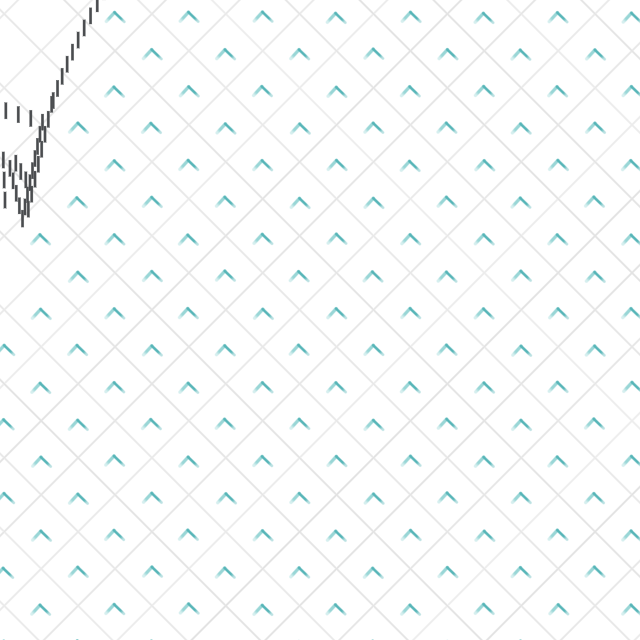
A Shadertoy shader for this pattern:

```glsl
// Fine grey diagonal trellis on white with a small two-tone teal chevron in every diamond,
// and a sparse trail of dark upright dashes in the upper left corner.
// The trellis is a rotated repeat; chevrons are segment distances, dashes are looped boxes.

// All lengths are fractions of the canvas height, y measured down from the top.
const vec2 PITCH = vec2(0.1154, 0.1156);      // diamond width and height
const vec2 ORIGIN = vec2(0.4105, 0.3685);     // centre of one diamond
const float LINE_HALF = 0.0011;
const float LINE_SOFT = 0.0016;
const float LINE_DARK = 0.115;                // strongest line, below white
const float LINE_LIGHT = 0.07;                // weakest line, below white

const vec2 APEX = vec2(-0.0009, -0.0018);     // chevron points from diamond centre
const vec2 LEFT_TIP = vec2(-0.0137, 0.0122);
const vec2 RIGHT_TIP = vec2(0.0143, 0.0128);
const float LEFT_HALF = 0.0021;
const float RIGHT_HALF = 0.0016;
const float CHEVRON_SOFT = 0.0018;
const float JITTER = 0.0022;                  // placement variation of chevrons
const vec3 PALE_TEAL = vec3(0.60, 0.84, 0.84);
const vec3 DEEP_TEAL = vec3(0.34, 0.71, 0.72);

const vec2 DASH_HALF = vec2(0.0017, 0.0125);
const float DASH_SOFT = 0.0012;
const vec3 INK = vec3(0.29, 0.30, 0.31);
const float CORNER_REACH = 0.178;             // chevrons are left out inside this corner

float hash(vec2 p) {
    vec3 q = fract(vec3(p.xyx) * 0.1031);
    q += dot(q, q.yzx + 33.33);
    return fract((q.x + q.y) * q.z);
}

// Filled amount for a signed distance, never sharper than one pixel.
float cover(float d, float soft) {
    float s = max(soft, 1.0 / iResolution.y);
    return 1.0 - smoothstep(-0.5 * s, s, d);
}

// x: distance to the segment, y: position along it from 0 to 1.
vec2 segment(vec2 p, vec2 a, vec2 b) {
    vec2 ab = b - a;
    float t = clamp(dot(p - a, ab) / dot(ab, ab), 0.0, 1.0);
    return vec2(length(p - a - t * ab), t);
}

// One family of parallel lines, each with its own strength.
float trellisLine(float coord, float family) {
    float d = abs(fract(coord) - 0.5) * PITCH.x * 0.7071;
    float strength = mix(LINE_LIGHT, LINE_DARK, hash(vec2(floor(coord) + 40.0, family)));
    return strength * cover(d - LINE_HALF, LINE_SOFT);
}

vec3 addArm(vec3 col, vec2 p, vec2 tip, float halfWidth, vec3 tint) {
    vec2 s = segment(p, APEX, tip);
    float fade = 1.0 - 0.6 * smoothstep(0.6, 1.0, s.y);
    return mix(col, tint, fade * cover(s.x - halfWidth, CHEVRON_SOFT));
}

// A trail of upright dashes; bend curves it sideways.
float dashTrail(vec2 p, vec2 start, vec2 stride, float bend, int count) {
    float d = 1.0;
    for (int i = 0; i < count; i++) {
        float k = float(i);
        vec2 q = abs(p - start - stride * k - vec2(bend * k * k, 0.0)) - DASH_HALF;
        d = min(d, max(q.x, q.y));
    }
    return d;
}

void mainImage(out vec4 fragColor, in vec2 fragCoord) {
    vec2 p = vec2(fragCoord.x, iResolution.y - fragCoord.y) / iResolution.y;

    // Trellis
    vec2 q = (p - ORIGIN) / PITCH;
    vec2 diagonal = vec2(q.x + q.y, q.x - q.y);
    float shade = max(trellisLine(diagonal.x, 3.0), trellisLine(diagonal.y, 17.0));
    vec3 col = vec3(1.0 - shade);

    // Chevron of this diamond
    vec2 cell = floor(diagonal + 0.5);
    vec2 centre = ORIGIN + 0.5 * PITCH * vec2(cell.x + cell.y, cell.x - cell.y);
    if (centre.x + 0.4 * centre.y > CORNER_REACH) {
        vec2 wobble = vec2(hash(cell + 50.0), hash(cell + 90.0)) - 0.5;
        vec2 local = p - centre - JITTER * wobble;
        col = addArm(col, local, LEFT_TIP, LEFT_HALF, PALE_TEAL);
        col = addArm(col, local, RIGHT_TIP, RIGHT_HALF, DEEP_TEAL);
    }

    // Corner dashes: long arc, two falling strands, short rising ones
    float d = dashTrail(p, vec2(0.163, -0.013), vec2(-0.0113, 0.0189), 0.00027, 10);
    d = min(d, dashTrail(p, vec2(0.0807, 0.163), vec2(-0.0052, 0.0234), 0.0, 8));
    d = min(d, dashTrail(p, vec2(0.0664, 0.191), vec2(-0.0039, 0.0189), 0.0, 9));
    d = min(d, dashTrail(p, vec2(0.0352, 0.341), vec2(-0.0049, -0.0195), 0.0, 5));
    d = min(d, dashTrail(p, vec2(0.0247, 0.255), vec2(0.0078, 0.013), 0.0, 3));
    d = min(d, dashTrail(p, vec2(0.0052, 0.25), vec2(0.0013, 0.0313), 0.0, 3));
    d = min(d, dashTrail(p, vec2(0.0091, 0.173), vec2(0.0195, 0.006), 0.0, 3));
    col = mix(col, INK, cover(d, DASH_SOFT));

    fragColor = vec4(col, 1.0);
}
```
